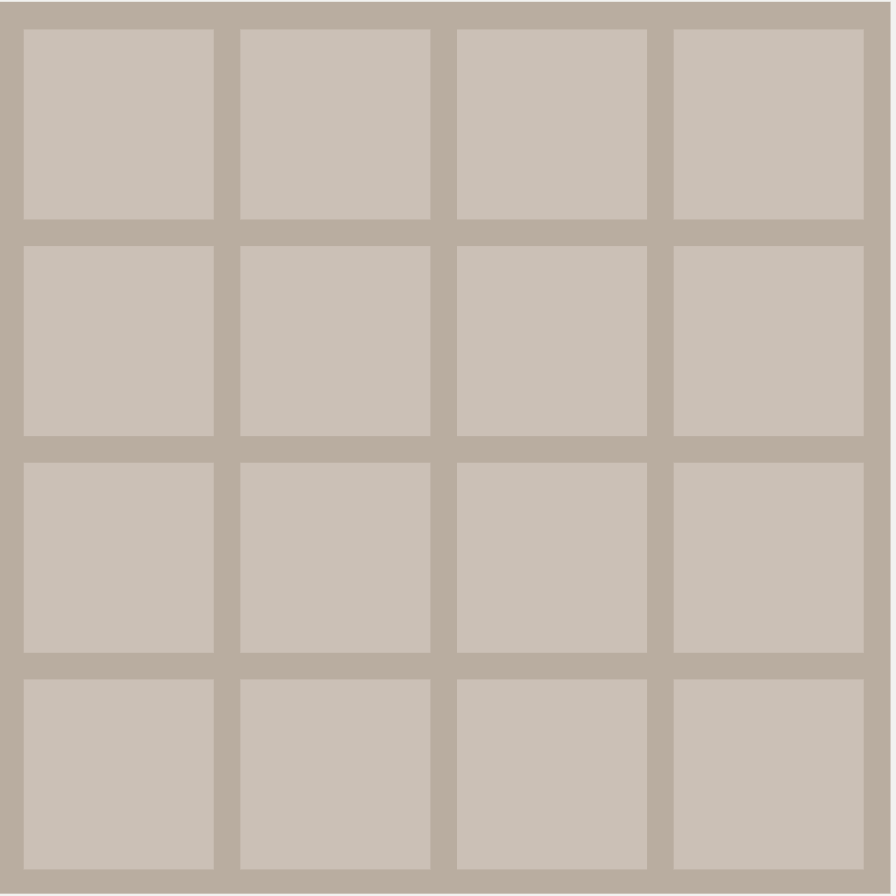
Write a Shadertoy shader that draws this pattern.

```glsl
#define TILES 4.0
#define PITCH 0.2418
#define JOINT 0.0297
#define GRID_CENTER vec2(0.4952, 0.4984)
#define PANEL_CENTER vec2(0.4952, 0.5003)
#define PANEL_HALF vec2(0.4987, 0.4977)
#define TILE_COLOR vec3(0.797, 0.753, 0.713)
#define GROUT_COLOR vec3(0.725, 0.677, 0.627)
#define MARGIN_COLOR vec3(0.95, 0.95, 0.94)

// Signed distance to an axis-aligned box
float boxDistance(vec2 p, vec2 halfSize) {
    vec2 d = abs(p) - halfSize;
    return length(max(d, 0.0)) + min(max(d.x, d.y), 0.0);
}

// Antialiased coverage, one pixel wide
float coverage(float distance, float pixel) {
    return clamp(0.5 - distance / pixel, 0.0, 1.0);
}

void mainImage(out vec4 fragColor, in vec2 fragCoord) {
    vec2 uv = fragCoord / iResolution.xy;
    float pixel = 1.0 / min(iResolution.x, iResolution.y);

    // Grout panel on a pale margin
    float panel = coverage(boxDistance(uv - PANEL_CENTER, PANEL_HALF), pixel);
    vec3 color = mix(MARGIN_COLOR, GROUT_COLOR, panel);

    // Square tiles, limited to the grid
    vec2 grid = (uv - GRID_CENTER) / PITCH + 0.5 * TILES;
    vec2 cell = clamp(floor(grid), 0.0, TILES - 1.0);
    vec2 local = (grid - cell - 0.5) * PITCH;
    float tile = coverage(boxDistance(local, vec2(0.5 * (PITCH - JOINT))), pixel);
    color = mix(color, TILE_COLOR, tile);

    fragColor = vec4(color, 1.0);
}
```
